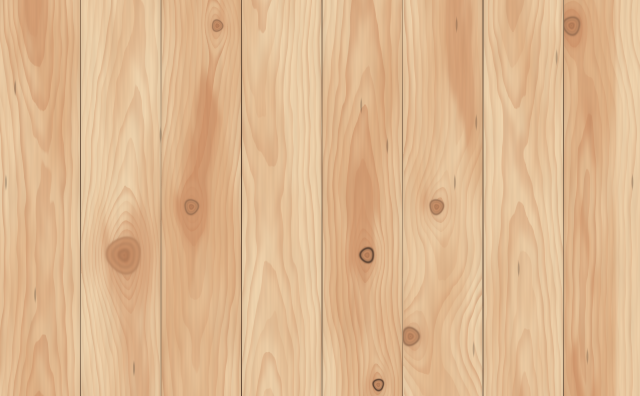
Reproduce this texture procedurally as a Shadertoy shader.

```glsl
// Eight upright pine planks with arched grain, knots and thin dark seams.
// Growth rings are contours of a distance to a wandering heart line; each knot
// dents that field so the rings close around it. One unit is one plank width.

float hash(float n) { return fract(sin(n * 91.17) * 437.53); }

vec2 hash2(vec2 c) {
    return fract(sin(vec2(dot(c, vec2(12.7, 31.1)), dot(c, vec2(26.9, 18.3)))) * 437.5);
}

// Cellular noise: distance to the nearest scattered point
float cells(vec2 p) {
    vec2 cell = floor(p);
    float nearest = 2.0;
    for (int j = -1; j <= 1; j++)
        for (int i = -1; i <= 1; i++) {
            vec2 c = cell + vec2(i, j);
            nearest = min(nearest, length(c + hash2(c) - p));
        }
    return nearest;
}

// Layered sines, about -1 to 1
float waves(vec2 p, float seed) {
    float sum = 0.0, amp = 0.5, freq = 1.0;
    for (int i = 0; i < 4; i++) {
        sum += amp * sin(p.y * freq + seed * 5.3 + 1.6 * sin(p.x * freq * 1.3 + seed * 2.1));
        amp *= 0.55;
        freq *= 1.9;
        seed += 1.7;
    }
    return sum;
}

// Knot j of a plank: centre in xy, radius in z, presence in w
vec4 knotAt(float id, int j) {
    float k = mod(id, 3.0), present = step(0.5, k);
    if (j == 0)
        return vec4(0.46 + 0.1 * sin(id * 1.9 + 0.3), 1.15 + 0.6 * k,
                    id == 1.0 ? 0.22 : 0.09, present * step(id, 6.5));
    float odd = mod(id, 2.0);
    return vec4(mix(0.7, 0.1, odd), min(4.6, 0.1 + pow(id - 4.2, 2.0)),
                0.07 + 0.04 * odd, present * step(1.5, id));
}

void mainImage(out vec4 fragColor, in vec2 fragCoord) {
    float pixel = 7.95 / iResolution.x;
    vec2 p = fragCoord * pixel;
    float id = floor(p.x);
    vec2 q = vec2(fract(p.x), p.y);
    float warmth = 0.42 + 0.4 * cos((id - 2.0) * 2.6);

    // Heart line, drawn towards the knots
    float heart = 0.5 + 0.2 * sin(id * 1.6) + 0.07 * sin(p.y * 0.9 + id * 2.3);
    for (int j = 0; j < 2; j++) {
        vec4 knot = knotAt(id, j);
        float dy = q.y - knot.y;
        heart = mix(heart, knot.x, 0.8 * knot.w * exp(-dy * dy * 1.8));
    }

    // Ring field: depth below the face makes the long arches
    float depth = 0.17 + 0.17 * sin(p.y * 0.75 + id * 4.1) + 0.045 * waves(q * vec2(3.0, 1.8), id);
    float across = q.x - heart + 0.03 * waves(q * vec2(2.0, 2.3), id + 4.0);
    float field = sqrt(across * across + depth * depth + 0.002);
    float nearKnot = 0.0;
    for (int j = 0; j < 2; j++) {
        vec4 knot = knotAt(id, j);
        float spread = 1.4 * knot.z + 0.07;
        vec2 d = (q - knot.xy) / (spread * vec2(1.0, 1.45));
        float swell = knot.w * exp(-dot(d, d));
        field -= (0.16 + 0.9 * knot.z) * swell;
        nearKnot = max(nearKnot, swell);
    }

    // Growth lines: slow darkening, then a sharp edge
    float rings = field * (12.0 + 4.0 * hash(id + 2.0)) + 0.12 * waves(q * vec2(9.0, 1.1), id + 8.0);
    float blur = min(fwidth(rings), 0.5);
    float s = fract(rings);
    float line = pow(smoothstep(0.1, 0.9, s), 1.6) * (1.0 - smoothstep(0.98 - max(blur, 0.04), 1.0, s));
    line *= 0.25 + 0.75 * hash(floor(rings) + id * 7.0);
    line *= 1.0 - smoothstep(0.3, 0.5, blur);

    // Wood tones: pale sapwood at the sides, rusty heart in the middle
    vec3 cream = vec3(0.925, 0.815, 0.665), rust = vec3(0.79, 0.55, 0.39);
    float blotch = waves(q * vec2(3.5, 1.2), id + 11.0);
    float sapwood = smoothstep(0.3, 0.6, field);
    vec3 color = mix(cream, vec3(0.865, 0.69, 0.52),
                     clamp(0.3 + 0.75 * warmth + 0.45 * blotch - 0.5 * sapwood, 0.0, 1.0));
    float core = (1.0 - smoothstep(0.1, 0.25, field)) * smoothstep(-0.3, 0.35, blotch + 0.3 * nearKnot);
    color = mix(color, rust, core * (0.28 + 0.45 * warmth));
    float paleStrip = step(6.5, id) * smoothstep(0.63, 0.68, q.x + 0.01 * blotch);
    color = mix(color, cream, 0.75 * paleStrip);
    float contrast = 0.36 + 0.34 * warmth + 0.3 * nearKnot * (1.0 - warmth);
    color = mix(color, rust, line * contrast * (1.0 - 0.5 * paleStrip));

    // Fibres, and rare faint flecks
    color *= 1.0 + 0.045 * (0.45 - cells(p * vec2(26.0, 1.2)));
    color *= 1.0 - 0.2 * (1.0 - smoothstep(0.01, 0.03, cells(p * vec2(1.7, 0.25) + 7.3)));

    // Knots: warm halo, ringed core, bark rim
    for (int j = 0; j < 2; j++) {
        vec4 knot = knotAt(id, j);
        vec2 d = q - knot.xy;
        float k = length(d * vec2(1.0, 0.92)) / knot.z;
        k *= 1.0 + 0.06 * sin(3.0 * atan(d.y, d.x + 0.0001) + id * 2.0 + float(j));
        float edge = pixel / knot.z;
        float inside = knot.w * (1.0 - smoothstep(0.95 - edge, 1.0 + edge, k));
        float bark = id == 4.0 ? 0.8 : (id == 1.0 ? 0.08 : 0.3);
        color = mix(color, rust, 0.35 * knot.w * exp(-k * k * 0.3));
        vec3 wood = mix(vec3(0.68, 0.46, 0.32), vec3(0.79, 0.57, 0.41), smoothstep(0.0, 0.9, k));
        color = mix(color, wood * (1.0 + 0.04 * sin(k * 18.0)), 0.85 * inside);
        color = mix(color, vec3(0.29, 0.21, 0.16), bark * knot.w * exp(-pow((k - 0.88) / 0.17, 2.0)));
    }

    // Seams: faint bevel and a hairline gap of uneven strength
    float joint = floor(p.x + 0.5);
    float gap = abs(p.x - joint), isJoint = step(0.5, joint);
    color *= 1.0 - 0.06 * isJoint * exp(-gap * 40.0);
    float strength = 0.6 + 0.25 * sin(joint * 2.1 + 1.0) + 0.12 * sin(p.y * 1.7 + joint * 3.0);
    float dark = isJoint * strength * clamp((0.006 - gap) / pixel + 0.5, 0.0, 1.0);
    color = mix(color, vec3(0.3, 0.21, 0.15), dark);

    fragColor = vec4(color, 1.0);
}
```
